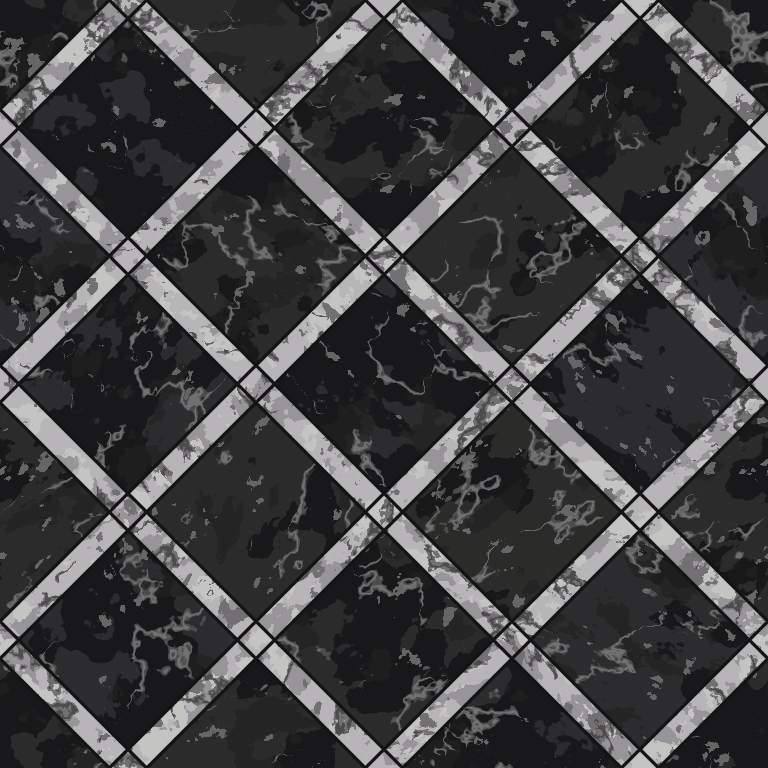
This texture is drawn by a WebGL 2 fragment shader. Its source:

```glsl
#version 300 es
precision highp float;
// Diagonal lattice of pale marble strips framing black veined marble tiles.

uniform vec2 u_resolution;
out vec4 fragColor;

float hash(vec2 p) {
    vec3 h = fract(p.xyx * 0.1031);
    h += dot(h, h.yzx + 33.33);
    return fract((h.x + h.y) * h.z);
}

float valueNoise(vec2 p) {
    vec2 i = floor(p), f = fract(p);
    f = f * f * (3.0 - 2.0 * f);
    vec2 e = vec2(0.0, 1.0);
    return mix(mix(hash(i), hash(i + e.yx), f.x),
               mix(hash(i + e.xy), hash(i + e.yy), f.x), f.y);
}

float fbm(vec2 p) {
    float sum = 0.0, weight = 0.5, total = 0.0;
    for (int i = 0; i < 5; i++) {
        sum += weight * valueNoise(p);
        total += weight;
        weight *= 0.54;
        p = mat2(1.6, 1.2, -1.2, 1.6) * p + 17.3;
    }
    return sum / total;
}

// Crisp but smoothed threshold, for flat-toned marble
float above(float edge, float v) {
    return smoothstep(edge - 0.008, edge + 0.008, v);
}

// Thin broken ridges where the noise crosses its middle value
float vein(vec2 p, float width) {
    float ridge = abs(fbm(p) - 0.5);
    float strength = smoothstep(0.42, 0.62, fbm(p * 1.3 + 71.0));
    return 1.0 - smoothstep(-0.005, 0.005, ridge - width * strength + 0.003);
}

vec3 blackMarble(vec2 p, vec2 id) {
    float tone = hash(id + 5.0);
    vec3 charcoal = mix(vec3(0.17, 0.17, 0.165), vec3(0.172, 0.168, 0.185), hash(id + 9.0));
    float cloud = fbm(p * 4.5);
    vec3 col = mix(vec3(0.095, 0.095, 0.105), charcoal, above(mix(0.37, 0.57, tone), cloud));
    col = mix(col, vec3(0.135, 0.13, 0.13), 0.7 * above(0.63, fbm(p * 6.0 + 40.0)));
    // Grey veins with paler cores, then a few bright flecks
    col = mix(col, vec3(0.30), vein(p * 3.6 + 20.0, 0.032));
    col = mix(col, vec3(0.45, 0.44, 0.45), vein(p * 3.6 + 20.0, 0.014));
    return mix(col, vec3(0.40), above(0.74, fbm(p * 11.0 + 60.0)));
}

vec3 paleMarble(vec2 p, vec2 id) {
    float shift = 0.06 * (hash(id + 5.0) - 0.5);
    vec3 col = mix(vec3(0.72, 0.71, 0.72), vec3(0.60, 0.58, 0.60),
                   above(0.56 + shift, fbm(p * 9.0)));
    col = mix(col, vec3(0.77, 0.77, 0.765), above(0.60, fbm(p * 10.0 + 30.0)));
    // Smoky bands and dark fissures
    col = mix(col, vec3(0.45, 0.44, 0.45), vein(p * 6.0 + 20.0, 0.06));
    col = mix(col, vec3(0.30), vein(p * 6.0 + 20.0, 0.026));
    return mix(col, vec3(0.45, 0.44, 0.45), above(0.69, fbm(p * 11.0 + 50.0)));
}

void main() {
    // Three repeats each way; g runs along the two diagonals
    vec2 p = 3.0 * gl_FragCoord.xy / u_resolution;
    vec2 g = vec2(p.x + p.y, p.x - p.y);
    float px = 3.0 / min(u_resolution.x, u_resolution.y);

    // Centre of the tile, strip or crossing, with an id that wraps
    vec2 fromAxis = abs(fract(g) - 0.5);
    bvec2 inStrip = lessThan(fromAxis, vec2(0.073));
    vec2 c = mix(floor(g + 0.5), floor(g) + 0.5, vec2(inStrip));
    vec2 centre = 0.5 * vec2(c.x + c.y, c.x - c.y);
    vec2 id = vec2((ivec2(round(centre * 4.0)) + 12) % 12);

    // Each stone has its own grain direction, stretch and place in the noise
    float angle = 6.2832 * hash(id + 31.0);
    float s = sin(angle), k = cos(angle);
    vec2 q = mat2(k, s, -s, k) * (p - centre);
    q.y *= 1.0 + 0.7 * hash(id + 47.0);
    q += 40.0 * vec2(hash(id + 13.0), hash(id + 23.0)) + 10.0;

    vec3 col = any(inStrip) ? paleMarble(q, id) : blackMarble(q, id);

    // Dark joints along both sides of every strip
    vec2 d = abs(fromAxis - 0.073);
    float joint = 1.0 - smoothstep(0.009 - px, 0.009 + px, min(d.x, d.y));
    fragColor = vec4(mix(col, vec3(0.075, 0.075, 0.08), joint), 1.0);
}
```
